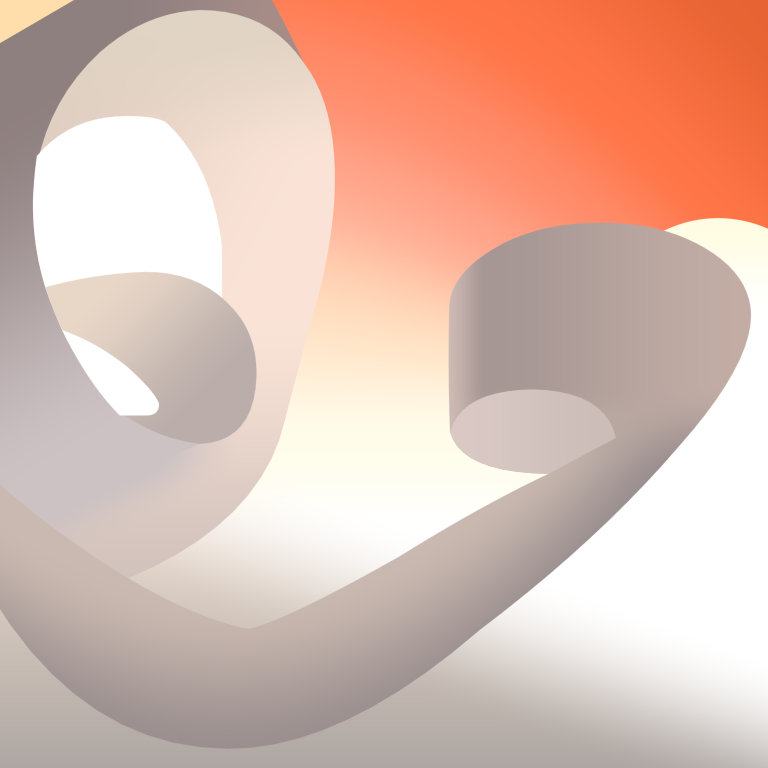
A Shadertoy shader for this background:

```glsl
// Pale looping ribbon sculpture against an orange to cream gradient sky.

const int CURVE_STEPS = 10;
const vec3 WHITE = vec3(1);

// Outline state: tested point, current pen, nearest distance, inside sign.
struct Path { vec2 p; vec2 pen; float dist; float side; };

Path begin(vec2 p, float x, float y) { return Path(p, vec2(x, y), 1e3, 1.0); }

// Straight edge: nearest distance plus even-odd crossing.
void line(inout Path s, float x, float y) {
    vec2 end = vec2(x, y), e = end - s.pen, w = s.p - s.pen;
    s.dist = min(s.dist, length(w - e * clamp(dot(w, e) / dot(e, e), 0.0, 1.0)));
    if ((s.pen.y > s.p.y) != (y > s.p.y) && w.x < w.y * e.x / e.y) s.side = -s.side;
    s.pen = end;
}

// Quadratic Bezier edge with control (cx, cy) and end (x, y).
void curve(inout Path s, float cx, float cy, float x, float y) {
    vec2 start = s.pen, control = vec2(cx, cy), end = vec2(x, y);
    for (int i = 1; i <= CURVE_STEPS; i++) {
        float t = float(i) / float(CURVE_STEPS);
        vec2 q = mix(mix(start, control, t), mix(control, end, t), t);
        line(s, q.x, q.y);
    }
}

void fill(inout vec3 color, float signedDist, vec3 paint) {
    float pixel = 1.0 / min(iResolution.x, iResolution.y);
    color = mix(paint, color, smoothstep(-0.75, 0.75, signedDist / pixel));
}

void fill(inout vec3 color, Path s, vec3 paint) { fill(color, s.dist * s.side, paint); }

vec3 background(vec2 p) {
    // Sky bands tilt toward the upper right.
    float d = max(p.x - 0.52, -0.25);
    float g = p.y + d * (0.4 + 0.8 * d) * smoothstep(0.45, 0.7, p.y);
    vec3 c = mix(WHITE, vec3(1, 0.99, 0.92), smoothstep(0.3, 0.42, g));
    c = mix(c, vec3(1, 0.87, 0.75), smoothstep(0.42, 0.6, g));
    c = mix(c, vec3(1, 0.66, 0.56), smoothstep(0.55, 0.75, g));
    c = mix(c, vec3(1, 0.55, 0.42), smoothstep(0.71, 0.88, g));
    c = mix(c, vec3(1, 0.46, 0.28), smoothstep(0.85, 1.03, g));
    c = mix(c, vec3(0.91, 0.39, 0.2), smoothstep(1.0, 1.34, g));
    c = mix(vec3(1, 0.87, 0.67), c, smoothstep(0.1, 0.3, p.x + 1.0 - p.y));
    // Bright hill behind the right loop.
    float hill = (length((p - vec2(0.935, 0.479)) / vec2(0.193, 0.237)) - 1.0) * 0.237;
    fill(c, hill, mix(WHITE, vec3(1, 0.99, 0.89), smoothstep(0.58, 0.71, p.y)));
    // Grey floor.
    vec3 ground = mix(vec3(0.68, 0.65, 0.635), vec3(0.84, 0.79, 0.75), p.y / 0.22);
    return mix(c, ground, smoothstep(0.0, 0.22, 0.255 - 0.37 * (p.x - 0.7) - p.y));
}

vec3 outerShade(vec2 p) {
    vec3 c = mix(vec3(0.8, 0.76, 0.765), vec3(0.56, 0.5, 0.5), smoothstep(0.4, 0.92, p.y - 0.6 * p.x + 0.06));
    return mix(c, vec3(0.65, 0.55, 0.53), smoothstep(0.15, 0.38, p.x) * smoothstep(0.7, 0.9, p.y));
}

vec3 innerShade(vec2 p) {
    vec3 c = mix(vec3(0.87, 0.8, 0.75), vec3(0.98, 0.89, 0.84), smoothstep(0.0, 0.45, p.x + 0.5 * (0.83 - p.y)));
    c = mix(c, vec3(0.88, 0.83, 0.77), smoothstep(0.78, 0.98, p.y));
    c = mix(vec3(0.82, 0.76, 0.735), c, smoothstep(0.22, 0.6, p.y));
    // Soft crease where the inner face turns outward.
    float below = 0.329 + 0.447 * (p.x - 0.052) - p.y;
    float crease = (1.0 - smoothstep(0.0, 0.07, below)) * (1.0 - smoothstep(0.2, 0.32, p.x));
    return mix(c, outerShade(p), crease * step(p.y, 0.46));
}

vec3 sweepShade(vec2 p) {
    float rise = p.y - 0.025 - 1.15 * (p.x - 0.297) * (p.x - 0.297);
    vec3 band = mix(vec3(0.6, 0.555, 0.555), vec3(0.79, 0.725, 0.69), smoothstep(-0.02, 0.2, rise));
    vec3 loop = mix(vec3(0.65, 0.59, 0.58), vec3(0.76, 0.675, 0.645), smoothstep(0.62, 0.97, p.x));
    loop = mix(vec3(0.81, 0.73, 0.71), loop, smoothstep(0.58, 0.635, p.x));
    return mix(band, loop, smoothstep(0.38, 0.5, p.y) * step(0.5, p.x));
}

void drawLeftLoop(inout vec3 color, vec2 p) {
    Path body = begin(p, -0.01, 0.938);
    line(body, 0.105, 1.005); line(body, 0.35, 1.007); curve(body, 0.371, 0.971, 0.395, 0.919);
    line(body, 0.371, 0.453); line(body, 0.167, 0.247); line(body, -0.01, 0.247); line(body, -0.01, 0.938);
    fill(color, body, outerShade(p));

    Path face = begin(p, 0.26, 0.987);
    curve(face, 0.349, 0.987, 0.395, 0.919); curve(face, 0.438, 0.863, 0.436, 0.759);
    curve(face, 0.435, 0.694, 0.413, 0.609); curve(face, 0.391, 0.531, 0.371, 0.453);
    curve(face, 0.341, 0.32, 0.167, 0.247); curve(face, 0.104, 0.286, 0.052, 0.329);
    line(face, 0.26, 0.422); curve(face, 0.195, 0.43, 0.143, 0.474);
    curve(face, 0.085, 0.544, 0.059, 0.626); curve(face, 0.042, 0.681, 0.043, 0.74);
    curve(face, 0.049, 0.857, 0.13, 0.932); curve(face, 0.189, 0.984, 0.26, 0.987);
    fill(color, face, innerShade(p));

    Path gap = begin(p, 0.048, 0.797);
    curve(gap, 0.092, 0.849, 0.165, 0.849); curve(gap, 0.205, 0.849, 0.217, 0.84);
    curve(gap, 0.276, 0.785, 0.289, 0.68); line(gap, 0.289, 0.58); line(gap, 0.081, 0.57);
    line(gap, 0.059, 0.626); curve(gap, 0.042, 0.681, 0.043, 0.74); curve(gap, 0.044, 0.77, 0.048, 0.797);
    fill(color, gap, WHITE);
}

void drawCurl(inout vec3 color, vec2 p) {
    Path curl = begin(p, 0.059, 0.626);
    curve(curl, 0.125, 0.644, 0.19, 0.646); curve(curl, 0.27, 0.646, 0.314, 0.585);
    curve(curl, 0.335, 0.553, 0.334, 0.51); curve(curl, 0.331, 0.425, 0.26, 0.422);
    curve(curl, 0.195, 0.43, 0.143, 0.474); curve(curl, 0.085, 0.544, 0.059, 0.626);
    fill(color, curl, mix(vec3(0.91, 0.84, 0.78), vec3(0.73, 0.68, 0.665), smoothstep(-0.5, -0.2, p.x - p.y)));

    Path eye = begin(p, 0.081, 0.57);
    curve(eye, 0.125, 0.555, 0.165, 0.523); curve(eye, 0.2, 0.492, 0.207, 0.475);
    curve(eye, 0.208, 0.459, 0.19, 0.459); line(eye, 0.156, 0.459); curve(eye, 0.115, 0.5, 0.081, 0.57);
    fill(color, eye, WHITE);
}

void drawSweep(inout vec3 color, vec2 p) {
    Path s = begin(p, -0.01, 0.378);
    curve(s, 0.073, 0.303, 0.167, 0.247); curve(s, 0.255, 0.195, 0.323, 0.181);
    curve(s, 0.371, 0.191, 0.521, 0.276); curve(s, 0.625, 0.341, 0.714, 0.383);
    curve(s, 0.6, 0.385, 0.586, 0.438); curve(s, 0.583, 0.505, 0.585, 0.603);
    curve(s, 0.588, 0.648, 0.657, 0.684); curve(s, 0.71, 0.71, 0.781, 0.71);
    curve(s, 0.86, 0.711, 0.918, 0.677); curve(s, 0.977, 0.642, 0.978, 0.59);
    curve(s, 0.978, 0.525, 0.885, 0.42); curve(s, 0.78, 0.297, 0.625, 0.18);
    curve(s, 0.445, 0.024, 0.297, 0.025); curve(s, 0.11, 0.026, -0.01, 0.222); line(s, -0.01, 0.378);
    fill(color, s, sweepShade(p));

    Path mouth = begin(p, 0.586, 0.438);
    curve(mouth, 0.602, 0.492, 0.694, 0.493); curve(mouth, 0.788, 0.491, 0.802, 0.43);
    line(mouth, 0.714, 0.383); curve(mouth, 0.6, 0.385, 0.586, 0.438);
    fill(color, mouth, mix(vec3(0.85, 0.785, 0.765), vec3(0.8, 0.74, 0.72), smoothstep(0.6, 0.8, p.x)));
}

void mainImage(out vec4 fragColor, in vec2 fragCoord) {
    vec2 p = fragCoord / iResolution.xy;
    vec3 color = background(p);
    drawLeftLoop(color, p);
    drawCurl(color, p);
    drawSweep(color, p);
    fragColor = vec4(color, 1.0);
}
```
